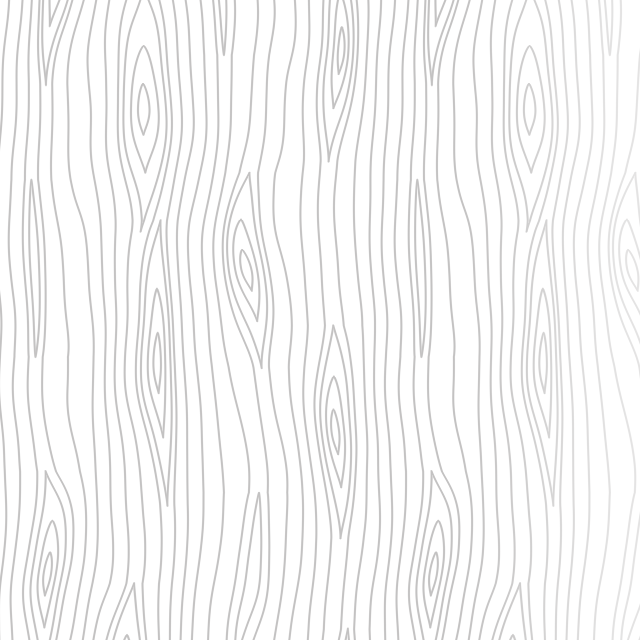
This pattern is drawn by a three.js fragment shader. Its source:

```glsl
#define PERIOD 0.603
#define LINES_PER_PERIOD 23.0
#define COLUMNS 4.0
#define ROW_HEIGHT 0.5
#define SPREAD 0.10
#define WANDER 0.050
#define LINE_CORE 0.0005
#define LINE_EDGE 0.0027
#define LINE_GREY vec3(0.765, 0.76, 0.76)
#define FADE_START 0.70
#define FADE_AMOUNT 0.55

varying vec2 vUv;

vec2 hash2(vec2 p) {
  vec3 q = fract(p.xyx * vec3(0.1031, 0.1030, 0.0973));
  q += dot(q, q.yzx + 33.33);
  return fract((q.xx + q.yz) * q.zy);
}

// Gradient noise that wraps in x after a whole number of cells
float gradientAt(vec2 cell, vec2 offset, float wrap) {
  vec2 key = vec2(mod(cell.x, wrap), cell.y + 17.0);
  float angle = 6.28318 * hash2(key + wrap).x;
  return dot(vec2(cos(angle), sin(angle)), offset);
}

float noise(vec2 p, float wrap) {
  vec2 i = floor(p), f = p - i;
  vec2 u = f * f * f * (f * (f * 6.0 - 15.0) + 10.0);
  vec2 e = vec2(1.0, 0.0);
  float low = mix(gradientAt(i, f, wrap), gradientAt(i + e, f - e, wrap), u.x);
  float high = mix(gradientAt(i + e.yx, f - e.yx, wrap),
                   gradientAt(i + 1.0, f - 1.0, wrap), u.x);
  return mix(low, high, u.y);
}

// Slow wander, small wobble and uneven spacing of the grain
float warp(vec2 p) {
  float x = p.x / PERIOD;
  return p.x + WANDER * noise(vec2(x * 3.0, p.y * 2.3), 3.0)
             + 0.010 * noise(vec2(x * 6.0, p.y * 7.0), 6.0)
             + 0.012 * noise(vec2(x * 11.0, p.y * 2.0), 11.0);
}

// Half width of a lens at height y
float lensWidth(float y, vec2 size, float taper) {
  float t = y / size.y;
  return size.x * pow(max(1.0 - t * t, 0.0), taper);
}

// Distance to the outline of a lens
float lensOutline(vec2 p, vec2 size, float taper) {
  float t = p.y / size.y;
  if (abs(t) >= 1.0) return length(vec2(p.x, abs(p.y) - size.y));
  float slope = 2.0 * taper * abs(t) * size.x / size.y
              * pow(max(1.0 - t * t, 0.001), taper - 1.0);
  float gap = abs(p.x) - lensWidth(p.y, size, taper);
  return abs(gap) / sqrt(1.0 + min(slope * slope, 4.0));
}

// Nearest line: grain parted around the knots, or rings within a knot
float grainDistance(vec2 p) {
  float e = 0.001;
  float x = warp(p);
  float stretch = max((warp(p + vec2(e, 0.0)) - warp(p - vec2(e, 0.0))) / (2.0 * e), 0.3);
  float nearest = 1.0;
  for (int c = -1; c <= 7; c++) {
    for (int r = -1; r <= 2; r++) {
      vec2 cell = vec2(float(c), float(r));
      vec2 key = vec2(mod(cell.x, COLUMNS), cell.y + 5.0);
      vec2 place = hash2(key * 3.7 + 1.3), shape = hash2(key * 5.1 + 8.9);
      bool knot = mod(key.x + 2.0 * key.y, 4.0) > 0.5;

      // Centre between two grain lines, neighbouring columns staggered
      float cx = (cell.x + 0.5 + 0.45 * (place.x - 0.5)) * PERIOD / COLUMNS;
      cx = (floor(cx * LINES_PER_PERIOD / PERIOD) + 0.5) * PERIOD / LINES_PER_PERIOD;
      float cy = (cell.y + 0.25 + 0.5 * mod(key.x, 2.0) + 0.3 * (place.y - 0.5)) * ROW_HEIGHT;
      vec2 d = vec2(x - cx, p.y - cy);
      vec2 size = knot ? mix(vec2(0.021, 0.15), vec2(0.030, 0.23), shape)
                       : vec2(0.008, 0.11 + 0.06 * shape.y);
      float taper = knot ? (d.y > 0.0 ? 1.15 : 1.5) : 0.8;

      float lens = lensOutline(d, size, taper);
      if (knot) {
        float ringTaper = d.y > 0.0 ? 0.75 : 1.2;
        lens = min(lens, lensOutline(d, size * vec2(0.58, 0.52), ringTaper));
        lens = min(lens, lensOutline(d, size * vec2(0.25, 0.21), ringTaper));
      }
      nearest = min(nearest, lens / stretch);

      // Push the grain aside, less with distance
      float h = lensWidth(d.y, size, taper);
      float outside = abs(d.x) - h;
      if (outside < 0.0) return nearest;
      float fall = max(1.0 - outside / SPREAD, 0.0);
      x = cx + sign(d.x) * (abs(d.x) - h * fall * fall);
      stretch *= 1.0 + 2.0 * h * fall / SPREAD;
    }
  }
  float spacing = PERIOD / LINES_PER_PERIOD;
  float line = abs(fract(x / spacing + 0.5) - 0.5) * spacing;
  return min(nearest, line / stretch);
}

void main() {
  float ink = 1.0 - smoothstep(LINE_CORE, LINE_EDGE, grainDistance(vUv));
  ink *= 1.0 - FADE_AMOUNT * smoothstep(FADE_START, 1.0, vUv.x);
  gl_FragColor = vec4(mix(vec3(1.0), LINE_GREY, ink), 1.0);
}
```
